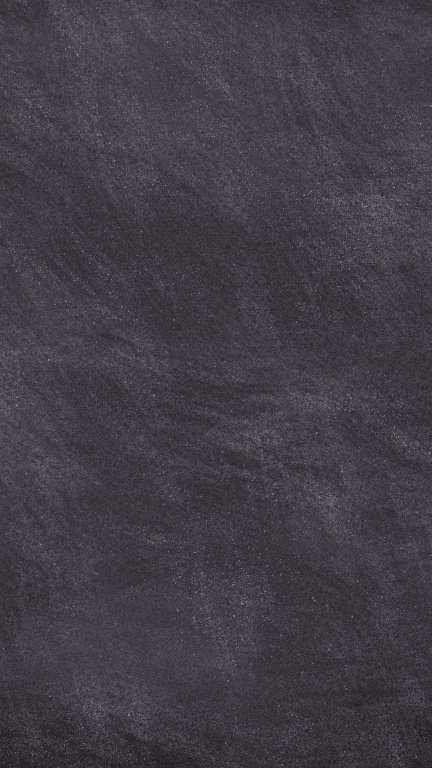
Give the GLSL for this texture, as a WebGL 1 fragment shader.

```glsl
precision highp float;
// Wiped blackboard: dark slate with faint chalk smears, crisp grain and dust.

uniform vec2 u_resolution;

const vec3 SLATE_DARK = vec3(0.162, 0.152, 0.164);
const vec3 CHALK_GREY = vec3(0.342, 0.326, 0.364);
const float BASE_TONE = 0.40;       // 0 = SLATE_DARK, 1 = CHALK_GREY
const float CLOUD_GAIN = 0.55;
const float SMEAR_GAIN = 0.26;
const float GRAIN_GAIN = 0.40;
const float SPECK_GAIN = 0.72;
const float GRAIN_SCALE = 760.0;    // grains per canvas height
const float SPECK_SCALE = 215.0;    // speck cells per canvas height
const float SPECK_SHARE = 0.045;    // chance of a speck on clean slate
const float DUST_SHARE = 0.40;      // added chance inside chalk dust
const int SMEARS = 9;

float hash(vec2 p) {
  return fract(sin(dot(p, vec2(12.9898, 78.233))) * 43758.5453);
}

float noise(vec2 p) {
  vec2 i = floor(p);
  vec2 f = fract(p);
  f = f * f * (3.0 - 2.0 * f);
  return mix(mix(hash(i), hash(i + vec2(1.0, 0.0)), f.x),
             mix(hash(i + vec2(0.0, 1.0)), hash(i + vec2(1.0, 1.0)), f.x), f.y);
}

vec2 rotate(vec2 p, float angle) {
  float c = cos(angle);
  float s = sin(angle);
  return vec2(c * p.x + s * p.y, c * p.y - s * p.x);
}

float fbm(vec2 p) {
  float sum = 0.0;
  float gain = 0.53;
  for (int i = 0; i < 4; i++) {
    sum += gain * noise(p);
    p = rotate(p, 0.64) * 2.03 + 17.3;
    gain *= 0.5;
  }
  return sum;
}

// Small patches of short broken strokes, each layer wiped in its own direction.
float smears(vec2 p) {
  float sum = 0.0;
  for (int i = 0; i < SMEARS; i++) {
    float k = float(i);
    float angle = mix(-1.3, 0.3, fract(k * 0.618 + 0.1));
    vec2 q = rotate(p, angle) + k * vec2(7.3, 3.9);
    q.y += 0.02 * sin(q.x * 9.0 + k * 2.0) + 0.012 * noise(q * 14.0);
    float patchMask = smoothstep(0.5, 0.9, fbm(q * vec2(6.0, 11.0)) + 0.08);
    float stroke = 0.32 * noise(q * vec2(9.0, 50.0))
                 + 0.36 * noise(q * vec2(16.0, 120.0) + 31.0)
                 + 0.32 * noise(q * vec2(35.0, 260.0) + 57.0);
    sum += patchMask * (stroke - 0.36) * 2.2;
  }
  return sum;
}

// Scattered round dots, more frequent where dust is high.
float specks(vec2 p, float dust) {
  float sum = 0.0;
  for (int i = 0; i < 2; i++) {
    float k = float(i);
    vec2 q = rotate(p, 0.5 + k) * SPECK_SCALE * (1.0 + 0.5 * k) + 213.7;
    vec2 cell = floor(q);
    vec2 centre = 0.38 + 0.24 * vec2(hash(cell + 3.1), hash(cell + 8.7));
    float radius = mix(0.24, 0.38, hash(cell + 5.3));
    float dotShape = 1.0 - smoothstep(0.4 * radius, radius, length(fract(q) - centre));
    float present = step(hash(cell), SPECK_SHARE + DUST_SHARE * dust);
    float glow = hash(cell + 1.9);
    sum += present * dotShape * mix(0.35, 1.6, glow * glow * glow);
  }
  return sum;
}

// Darkening toward the bottom, the top rim and the lower corners.
float shading(vec2 uv) {
  float bottom = 1.0 - smoothstep(0.0, 0.15, uv.y);
  float side = abs(uv.x - 0.5) * 2.0;
  return 0.14 * (uv.y - 0.5) - bottom * (0.2 + 0.2 * side * side)
       - 0.16 * smoothstep(0.96, 1.0, uv.y);
}

void main() {
  vec2 uv = gl_FragCoord.xy / u_resolution;
  vec2 p = gl_FragCoord.xy / u_resolution.y;

  float smear = smears(p);
  float cloud = fbm(p * vec2(4.0, 6.0) + 4.2) - 0.5;
  float dust = smoothstep(0.46, 0.75, fbm(rotate(p, -0.6) * vec2(7.0, 12.0) + 21.0))
             * smoothstep(-0.3, 0.6, smear + cloud);
  float grain = noise(rotate(p, 0.4) * GRAIN_SCALE)
              + 0.6 * noise(rotate(p, 1.1) * GRAIN_SCALE * 0.75 + 9.0) - 0.8;

  // Chalk clings to the grain, so smears break up into powder.
  float powder = SMEAR_GAIN * smear * (1.0 + 1.2 * grain);
  float tone = BASE_TONE + shading(uv) + CLOUD_GAIN * cloud + powder
             + GRAIN_GAIN * grain + SPECK_GAIN * specks(p, dust);
  vec3 colour = mix(SLATE_DARK, CHALK_GREY, clamp(tone, -0.4, 2.2));
  gl_FragColor = vec4(colour, 1.0);
}
```
